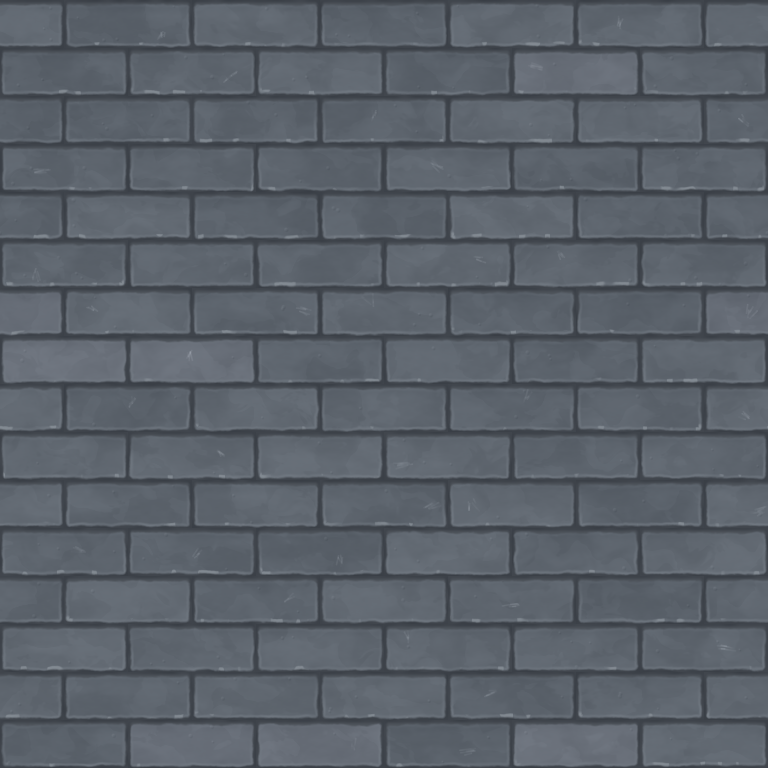
Give the GLSL for this texture, as a WebGL 1 fragment shader.

```glsl
precision highp float;
// Slate-blue painted brick wall in running bond, with worn rims, mottling, pits and scratches.

uniform vec2 u_resolution;

const vec2 GRID = vec2(6.0, 16.0);           // bricks across, courses up
const vec2 BRICK = vec2(GRID.y / GRID.x, 1.0); // brick cell, in course heights
const float JOINT = 0.042;                   // half width of the mortar joint
const float CORNER = 0.07;
const float TOP_BEVEL = 0.055;               // shaded strip below the upper edge
const float WOBBLE = 0.050;                  // unevenness of the face outline
const float TONE_SPREAD = 0.030;             // brightness variation between bricks
const float PALE_SHARE = 0.07;               // share of distinctly paler bricks

const vec3 MORTAR = vec3(0.240, 0.260, 0.288);
const vec3 BEVEL = vec3(0.300, 0.322, 0.350);
const vec3 FACE_DARK = vec3(0.350, 0.378, 0.412);
const vec3 FACE_LIGHT = vec3(0.402, 0.432, 0.468);
const vec3 PALE_TINT = vec3(0.040, 0.036, 0.040);
const vec3 RIM = vec3(0.450, 0.480, 0.515);
const vec3 CHIP = vec3(0.540, 0.570, 0.600);

float hash(vec2 p) {
  vec3 a = fract(p.xyx * vec3(0.1031, 0.1030, 0.0973));
  a += dot(a, a.yzx + 33.33);
  return fract((a.x + a.y) * a.z);
}

vec2 hash2(vec2 p) {
  return vec2(hash(p), hash(p + 57.3));
}

float noise(vec2 p) {
  vec2 i = floor(p);
  vec2 f = fract(p);
  f = f * f * (3.0 - 2.0 * f);
  return mix(mix(hash(i), hash(i + vec2(1.0, 0.0)), f.x),
             mix(hash(i + vec2(0.0, 1.0)), hash(i + 1.0), f.x), f.y);
}

float fbm(vec2 p) {
  float sum = 0.0;
  float amp = 0.53;
  for (int i = 0; i < 4; i++) {
    sum += amp * noise(p);
    p = mat2(1.6, 1.2, -1.2, 1.6) * p + 7.1;
    amp *= 0.5;
  }
  return sum;
}

float roundBox(vec2 p, vec2 halfSize, float r) {
  vec2 q = abs(p) - halfSize + r;
  return length(max(q, 0.0)) + min(max(q.x, q.y), 0.0) - r;
}

// Distance to a segment from a to a + dir
float segment(vec2 p, vec2 a, vec2 dir) {
  p -= a;
  return length(p - dir * clamp(dot(p, dir) / dot(dir, dir), 0.0, 1.0));
}

void main() {
  // Brick cell and local position
  vec2 g = gl_FragCoord.xy / u_resolution * GRID;
  float px = GRID.y / u_resolution.y;
  g.x += 0.5 * mod(floor(g.y), 2.0);
  vec2 id = vec2(mod(floor(g.x), GRID.x), floor(g.y));
  vec2 p = (fract(g) - 0.5) * BRICK;
  vec2 q = p + 20.0 + 60.0 * hash2(id + 3.7);

  // Outer block and uneven front face
  vec2 halfSize = 0.5 * BRICK - JOINT;
  vec2 warp = vec2(fbm(q * 4.0), fbm(q * 3.5 + 31.0)) - 0.5;
  float block = roundBox(p + 0.35 * WOBBLE * warp, halfSize, CORNER);
  vec2 faceHalf = halfSize - vec2(0.012, 0.5 * TOP_BEVEL);
  float face = roundBox(p + vec2(0.0, 0.5 * TOP_BEVEL) + 2.0 * WOBBLE * warp * vec2(0.7, 0.8),
                        faceHalf, CORNER);

  // Mottled paint: broad cloud, harder-edged dabs, fine grain
  vec2 bent = q + 0.35 * vec2(noise(q * 2.3), noise(q * 2.3 + 19.0));
  float cloud = smoothstep(0.30, 0.70, fbm(bent * vec2(1.1, 1.7)));
  float dabs = smoothstep(0.49, 0.55, fbm(mat2(1.5, 0.9, -1.0, 2.1) * bent + 11.0));
  float grain = fbm(q * vec2(5.0, 9.0)) - 0.5;
  vec3 paint = mix(FACE_DARK, FACE_LIGHT, 0.48 * cloud + 0.27 * dabs + 0.30 * grain);
  paint += TONE_SPREAD * (hash(id + 11.0) - 0.5);
  paint += PALE_TINT * step(hash(id + 23.0), PALE_SHARE);
  paint -= 0.018 * smoothstep(0.15, 0.45, p.y);

  // Raised pits and fine scratches
  for (int i = 0; i < 4; i++) {
    vec2 key = id * 7.0 + float(i) * 13.7;
    vec2 at = (hash2(key) - 0.5) * BRICK * 0.86;
    float r = mix(0.014, 0.032, hash(key + 5.0));
    float shown = step(0.45, hash(key + 9.0));
    float dotMask = 1.0 - smoothstep(r - px, r + px, length(p - at));
    float dotShade = 1.0 - smoothstep(r - px, r + px, length(p - at - vec2(0.018, -0.022)));
    paint += shown * (0.040 * dotMask - 0.030 * dotShade);

    vec2 start = (hash2(id + 41.0) - 0.5) * vec2(1.8, 0.4) + 0.12 * (hash2(key + 61.0) - 0.5);
    float angle = 6.2832 * hash(id + 71.0) + 0.7 * hash(key + 73.0);
    vec2 dir = mix(0.10, 0.32, hash(key + 79.0)) * vec2(cos(angle), 0.6 * sin(angle));
    float scratch = 1.0 - smoothstep(0.004, 0.010 + px, segment(p, start, dir));
    paint += 0.060 * scratch * step(0.60, hash(id + 83.0)) * noise(q * 12.0);
  }

  // Worn light on the rim, strongest at the foot, with bright chips
  float foot = smoothstep(0.35, -0.40, p.y);
  float rim = smoothstep(-0.085, -0.030, face) * mix(0.18, 0.75, foot);
  paint = mix(paint, RIM, rim * (0.35 + 0.75 * noise(q * 3.0 + 5.0)));
  float chip = smoothstep(0.76, 0.88, noise(q * vec2(5.5, 3.0) + 47.0));
  chip *= smoothstep(-0.09, -0.05, face) * smoothstep(-0.30, -0.38, p.y);
  paint = mix(paint, CHIP, 0.75 * chip);

  // Layer mortar, bevel and face
  vec3 mortar = MORTAR + 0.035 * (noise(q * 4.0 + 90.0) - 0.5);
  vec3 color = mix(mortar, BEVEL, 1.0 - smoothstep(-0.035 - px, 0.010 + px, block));
  color = mix(color, paint, 1.0 - smoothstep(-0.012 - px, 0.006 + px, face));
  gl_FragColor = vec4(color, 1.0);
}
```
